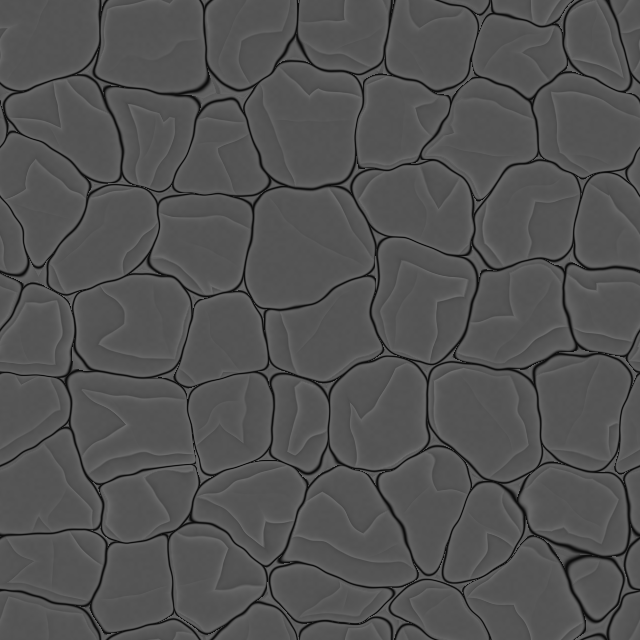
Write a three.js fragment shader that draws this texture map.

```glsl
// Grey flagstones with thin dark joints, softly lit rims and chipped facets.
// A weighted Voronoi diagram gives the stones; inset edges, a wedge-shaped
// notch and a faint crease carve each face. The pattern tiles.

#define COUNT 7.0          // stones across the canvas
#define JITTER 0.82        // scatter of the stone centres
#define SIZE_VARIETY 0.34  // spread of the stone weights
#define ROUNDING 0.26      // largest corner rounding, in cells
#define INSET 0.30         // widest bevel, in cells
#define JOINT_WIDTH 0.0019 // softness of the dark joints, in canvas units
#define RIM_WIDTH 0.0045   // falloff of the light beside a joint
#define RIDGE_WIDTH 0.0042 // falloff of the light beside a facet edge
#define RIM_LIGHT 0.14
#define RIDGE_LIGHT 0.11
#define STONE_GREY 0.33
#define JOINT_GREY 0.05

varying vec2 vUv;

float hash(vec2 p) {
  return fract(sin(dot(p, vec2(127.1, 311.7))) * 43758.5453);
}

vec2 wrapCell(vec2 cell, float period) {
  return floor(mod(cell + 0.5, period));
}

// Value noise that repeats after a whole number of lattice steps
float noise(vec2 p, float period) {
  vec2 i = floor(p);
  vec2 f = fract(p);
  f = f * f * (3.0 - 2.0 * f);
  float a = hash(wrapCell(i, period));
  float b = hash(wrapCell(i + vec2(1.0, 0.0), period));
  float c = hash(wrapCell(i + vec2(0.0, 1.0), period));
  float d = hash(wrapCell(i + vec2(1.0, 1.0), period));
  return mix(mix(a, b, f.x), mix(c, d, f.x), f.y);
}

float tiledNoise(vec2 uv, float frequency) {
  return noise(uv * frequency, frequency);
}

vec2 wobble(vec2 uv, float frequency) {
  return vec2(tiledNoise(uv, frequency),
              tiledNoise(uv + vec2(0.37, 0.61), frequency)) - 0.5;
}

float smoothMin(float a, float b, float k) {
  float h = max(k - abs(a - b), 0.0) / k;
  return min(a, b) - 0.25 * h * h * k;
}

vec2 direction(float angle) {
  return vec2(cos(angle), sin(angle));
}

// Stone centre in xy and weight in z
vec3 stone(vec2 cell) {
  vec2 id = wrapCell(cell, COUNT);
  vec2 offset = vec2(hash(id + 3.3), hash(id + 17.9)) - 0.5;
  return vec3(cell + 0.5 + JITTER * offset, SIZE_VARIETY * hash(id + 41.7));
}

// Light on the raised side of a facet edge, shade on the lower side
float facetEdge(float d) {
  float light = RIDGE_LIGHT * exp(-max(d, 0.0) / RIDGE_WIDTH);
  float shade = -0.055 * exp(min(d, 0.0) / RIDGE_WIDTH);
  return mix(shade, light, smoothstep(-0.0014, 0.0014, d));
}

void main() {
  // Bend the plane so that the joints are not quite straight
  vec2 p = vUv * COUNT + 0.20 * wobble(vUv, 14.0) + 0.05 * wobble(vUv, 42.0);

  // Find the stone that owns this point
  vec2 base = floor(p);
  vec2 home = base;
  float nearest = 100.0;
  for (int y = -2; y <= 2; y++) {
    for (int x = -2; x <= 2; x++) {
      vec2 cell = base + vec2(float(x), float(y));
      vec3 s = stone(cell);
      float power = dot(p - s.xy, p - s.xy) - s.z;
      if (power < nearest) { nearest = power; home = cell; }
    }
  }

  // Distance to the rounded outline and to the inset top face
  vec3 own = stone(home);
  vec2 id = wrapCell(home, COUNT);
  float corner = ROUNDING * mix(0.25, 1.0, hash(id + 8.1));
  float outline = 10.0;
  float face = 10.0;
  for (int y = -2; y <= 2; y++) {
    for (int x = -2; x <= 2; x++) {
      if (x == 0 && y == 0) continue;
      vec2 cell = home + vec2(float(x), float(y));
      vec3 s = stone(cell);
      float power = dot(p - s.xy, p - s.xy) - s.z;
      float edge = (power - nearest) / (2.0 * length(s.xy - own.xy));
      float h = max(hash(id * 1.7 + wrapCell(cell, COUNT) * 3.1) - 0.35, 0.0) / 0.65;
      outline = smoothMin(outline, edge, corner);
      face = min(face, edge - INSET * h * h);
    }
  }

  // Cut a wedge out of the face and lay a crease across it
  vec2 q = p - own.xy + 0.16 * wobble(vUv, 21.0);
  float turn = 6.2832 * hash(id + 23.5);
  float spread = mix(1.0, 2.1, hash(id + 29.2));
  float reach = mix(0.02, 0.30, hash(id + 31.4));
  float notch = max(dot(q, direction(turn)), dot(q, direction(turn + spread))) + reach;
  face = min(face, notch) / COUNT;
  float creaseAngle = turn + mix(2.0, 4.5, hash(id + 37.6));
  float crease = (dot(q, direction(creaseAngle)) + 0.22 * hash(id + 53.8)) / COUNT;

  // Shade the stone, fading the edges along their length
  float fade = tiledNoise(vUv + 0.23, 14.0);
  float joint = abs(outline) / COUNT;
  float rim = RIM_LIGHT * mix(0.7, 1.2, fade) * exp(-joint / RIM_WIDTH);
  float relief = facetEdge(face) * mix(0.45, 1.15, fade);
  relief += 0.4 * facetEdge(crease) * smoothstep(0.0, 0.02, face) * (1.0 - fade);
  float light = max(rim, relief) + min(relief, 0.0);
  float grey = STONE_GREY + light + 0.012 * (tiledNoise(vUv, 160.0) - 0.5);

  // Draw the joints with a varying width
  float width = JOINT_WIDTH * mix(0.7, 1.25, tiledNoise(vUv + 0.71, 9.0));
  grey = mix(grey, JOINT_GREY, exp(-joint * joint / (width * width)));
  gl_FragColor = vec4(vec3(grey), 1.0);
}
```
